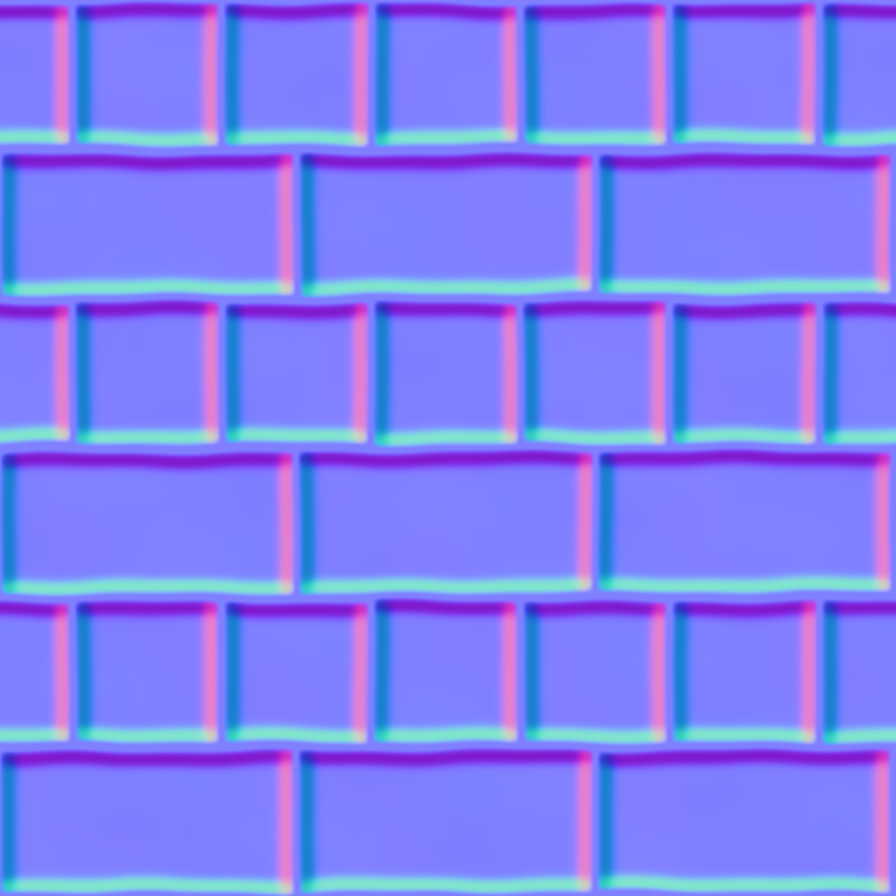
Give the GLSL for this texture map, as a Shadertoy shader.

```glsl
// Tiling normal map of a brick wall: rows of long bricks alternate with rows of short ones.

const float ROWS = 6.0;
const float LONG_COUNT = 3.0;                     // bricks across an even row
const float SHORT_COUNT = 6.0;                    // bricks across an odd row
const float JOINT_SHIFT = -0.0022;                // sideways offset of upright joints
const vec2 BEVEL_REACH = vec2(0.0112, 0.0106);    // joint centre to steepest slope
const float BEVEL_SLOPE = 1.32;
const float CORNER_SHARPNESS = 2.5;
const float EDGE_TILT = 0.0034;                   // largest inset of a brick corner
const float SIDE_INSET = 0.0012;
const vec2 WOBBLE = vec2(0.0005, 0.0014);         // unevenness of the courses
const float FACE_RIPPLE = 0.012;                  // faint slope on brick faces
const float TAU = 6.2831853;

vec4 hash4(vec2 id) {
    vec4 h = fract(vec4(id.xyxy) * vec4(0.1031, 0.1130, 0.0973, 0.1099) + id.x * 0.37 + id.y * 0.71);
    h += dot(h, h.wzxy + 33.33);
    return fract((h.xxyz + h.yzzw) * h.zywx);
}

// Whole frequencies keep the waves continuous across the canvas borders.
vec2 layeredWaves(vec2 uv) {
    vec2 a = TAU * uv;
    return vec2(sin(3.0 * a.y + 2.0 * a.x) + 0.5 * sin(7.0 * a.y - a.x + 1.3),
                sin(4.0 * a.x + 3.0 * a.y) + 0.5 * sin(9.0 * a.x - 2.0 * a.y + 2.1));
}

// Bevel steepness: zero in the joint, one at unit distance, soft inner tail.
vec2 bevel(vec2 dist) {
    vec2 s2 = dist * dist;
    return s2 * exp(1.0 - s2);
}

// Fades a bevel out where it meets a perpendicular joint.
vec2 cornerFade(vec2 dist) {
    return 1.0 - exp(-CORNER_SHARPNESS * dist * dist);
}

vec2 brickSlope(vec2 uv) {
    vec2 p = uv + WOBBLE * layeredWaves(uv) - vec2(JOINT_SHIFT, 0.0);

    // Brick layout
    float row = floor(p.y * ROWS);
    float isShort = mod(row, 2.0);
    float count = mix(LONG_COUNT, SHORT_COUNT, isShort);
    vec2 grid = vec2(count, ROWS);
    vec2 cell = p * grid + vec2(0.5 * isShort, 0.0);
    vec2 local = fract(cell);
    vec2 id = mod(floor(cell), grid);

    // Each brick has its own slightly tilted top and bottom
    vec4 vary = hash4(id + 1.0);
    vec2 tilt = EDGE_TILT * mix(vary.xy, vary.zw, local.x);
    vec2 side = SIDE_INSET * vary.wx;

    // Distances to the left/bottom and right/top edges, in bevel units
    vec2 nearEdge = max(local / grid - vec2(side.x, tilt.x), 0.0) / BEVEL_REACH;
    vec2 farEdge = max((1.0 - local) / grid - vec2(side.y, tilt.y), 0.0) / BEVEL_REACH;

    vec2 fade = cornerFade(min(nearEdge, farEdge));
    vec2 slope = BEVEL_SLOPE * (bevel(farEdge) - bevel(nearEdge)) * fade.yx;
    vec2 ripple = FACE_RIPPLE * layeredWaves(uv.yx) * fade.x * fade.y;
    return slope * vec2(1.0, -1.0) + ripple;      // green points down the wall
}

void mainImage(out vec4 fragColor, in vec2 fragCoord) {
    vec2 uv = fragCoord / iResolution.xy;
    vec3 normal = normalize(vec3(brickSlope(uv), 1.0));
    fragColor = vec4(0.5 + 0.5 * normal, 1.0);
}
```
